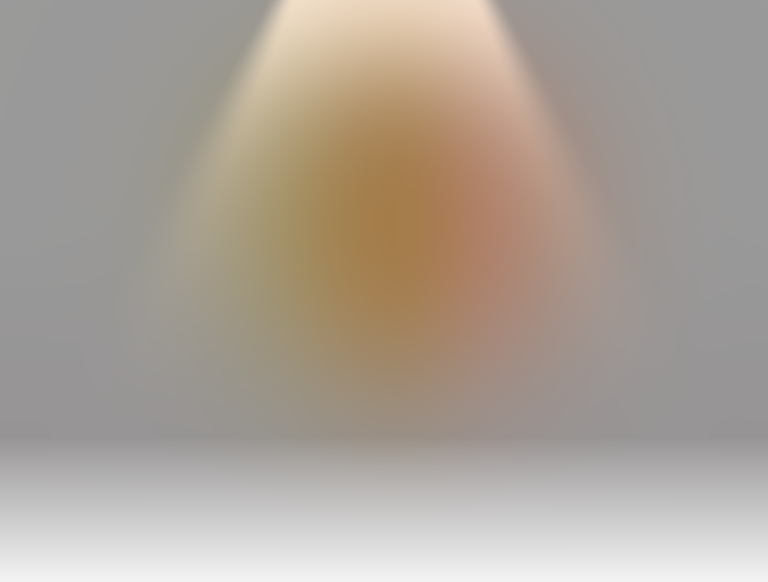
This background is drawn by a WebGL 1 fragment shader. Its source:

```glsl
precision highp float;
// A warm spotlight cone with an amber glow on a grey wall above a pale floor.

uniform vec2 u_resolution;

const float HEIGHT = 0.758; // scene height, in scene widths

// Soft-edged beam that widens and fades with depth below the top
float beam(vec2 p, float centerX, float topHalfWidth, float spread) {
  float halfWidth = topHalfWidth + spread * p.y;
  float softness = 0.019 + 0.1 * p.y;
  float inside = 1.0 - smoothstep(-softness, softness, abs(p.x - centerX) - halfWidth);
  return inside * exp(-pow(p.y / 0.24, 1.9));
}

// Round glow with a broad core
float glow(vec2 p, vec2 center, float radius) {
  return exp(-pow(length(p - center) / radius, 2.5));
}

// Olive on the left, amber in the middle, copper on the right
vec3 glowColor(float x) {
  vec3 olive = vec3(0.62, 0.55, 0.34);
  vec3 amber = vec3(0.645, 0.485, 0.29);
  vec3 copper = vec3(0.69, 0.475, 0.37);
  vec3 warm = mix(olive, amber, smoothstep(0.3, 0.53, x));
  return mix(warm, copper, smoothstep(0.51, 0.66, x));
}

void main() {
  vec2 uv = gl_FragCoord.xy / u_resolution;
  float depth = 1.0 - uv.y;
  vec2 p = vec2(uv.x, depth * HEIGHT); // y runs downwards

  // Wall
  vec3 color = mix(vec3(0.602), vec3(0.59, 0.582, 0.585), smoothstep(0.3, 0.76, depth));

  // Light cone
  vec3 cream = vec3(0.995, 0.93, 0.86);
  color = mix(color, cream, beam(p, 0.501, 0.135, 0.46));

  // Amber glow over the cone
  color = mix(color, glowColor(p.x), glow(p, vec2(0.514, 0.286), 0.24));

  // Floor fading up to white
  float floorLight = clamp((depth - 0.752) / 0.248, 0.0, 1.0);
  color = mix(color, vec3(0.955), pow(floorLight, 0.95));

  gl_FragColor = vec4(color, 1.0);
}
```
